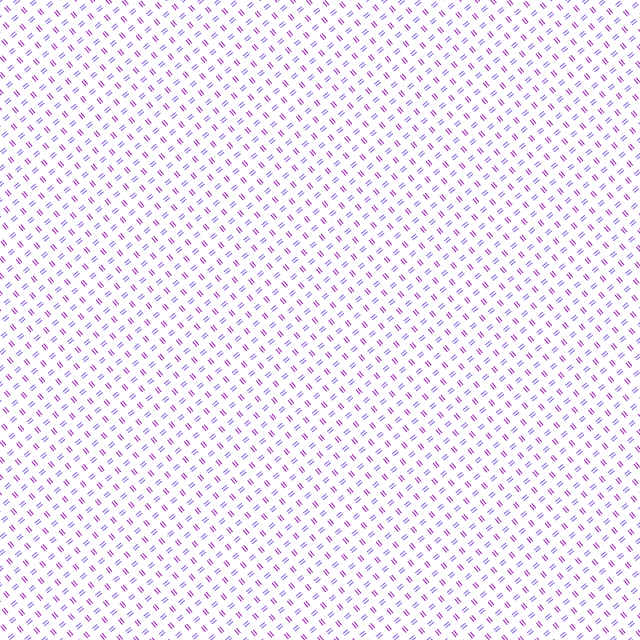
This pattern is drawn by a Shadertoy shader. Its source:

```glsl
// Overlap of a pixel-wide window at x with the band |x| < halfWidth
float bandCoverage(float x, float halfWidth, float pixel) {
    float overlap = min(x + 0.5 * pixel, halfWidth) - max(x - 0.5 * pixel, -halfWidth);
    return clamp(overlap / pixel, 0.0, 1.0);
}

// Two parallel dashes running along the x axis
float dashPair(vec2 p, float pixel) {
    return bandCoverage(p.x, 0.19, pixel) * bandCoverage(abs(p.y) - 0.075, 0.0325, pixel);
}

mat2 rotation(float angle) {
    float c = cos(angle), s = sin(angle);
    return mat2(c, -s, s, c);
}

void mainImage(out vec4 fragColor, in vec2 fragCoord) {
    // Tile grid, tilted five degrees about the top left corner
    float tiles = 38.4;
    float pixel = tiles / iResolution.y;
    vec2 fromTopLeft = vec2(fragCoord.x, iResolution.y - fragCoord.y) * pixel;
    vec2 grid = rotation(radians(5.0)) * fromTopLeft;

    // Falling dashes at tile centres, rising dashes at tile corners
    mat2 diagonal = rotation(radians(45.0));
    vec2 centred = diagonal * (fract(grid) - 0.5);
    vec2 cornered = diagonal * (fract(grid + 0.5) - 0.5);

    vec3 color = vec3(1.0);
    color = mix(color, vec3(0.61, 0.15, 0.69), dashPair(centred, pixel));
    color = mix(color, vec3(0.54, 0.41, 0.85), dashPair(cornered.yx, pixel));
    fragColor = vec4(color, 1.0);
}
```
